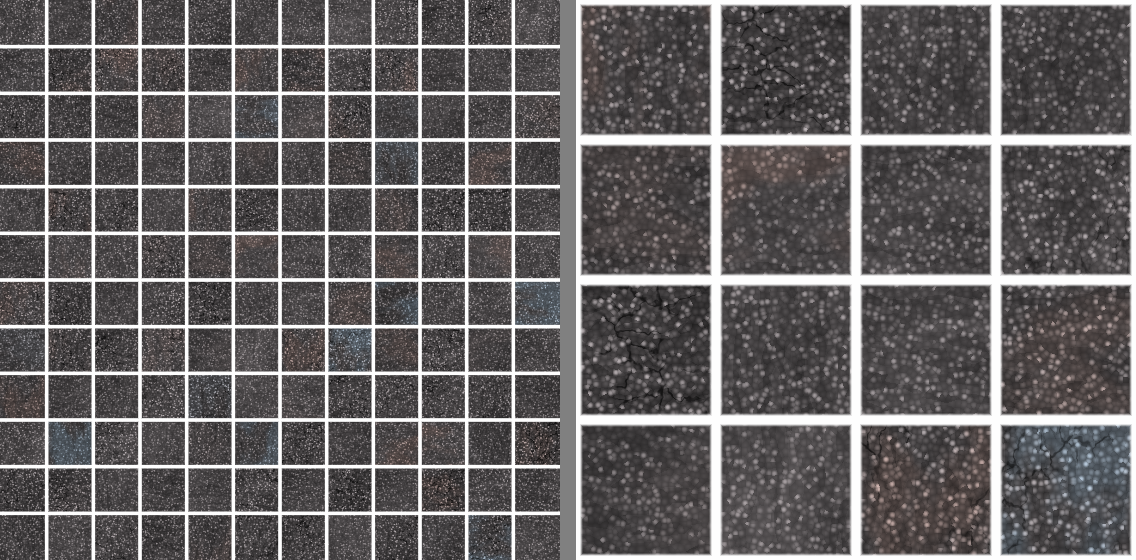
Left: the whole. Right: its middle third, enlarged.
Give the GLSL for this texture, as a three.js fragment shader.

```glsl
varying vec2 vUv;

const float TILES = 12.0;
const float GROUT_HALF = 0.039;
const float EDGE_SOFT = 0.014;

const vec3 GROUT_COLOR = vec3(0.995);
const vec3 NEUTRAL_TINT = vec3(1.03, 0.985, 1.0);
const vec3 RUST_TINT = vec3(1.13, 0.96, 0.92);
const vec3 STEEL_TINT = vec3(0.93, 1.02, 1.11);

vec2 hash2(vec2 p) {
  vec3 q = fract(p.xyx * vec3(0.1031, 0.1030, 0.0973));
  q += dot(q, q.yzx + 33.33);
  return fract((q.xx + q.yz) * q.zy);
}

// Nearest distance, second distance and a random value for the nearest cell
vec3 cellular(vec2 p) {
  vec2 cell = floor(p);
  vec3 result = vec3(8.0, 8.0, 0.0);
  for (int y = -1; y <= 1; y++) {
    for (int x = -1; x <= 1; x++) {
      vec2 id = cell + vec2(float(x), float(y));
      float d = distance(p, id + hash2(id));
      if (d < result.x) {
        result = vec3(d, result.x, hash2(id + 71.7).x);
      } else {
        result.y = min(result.y, d);
      }
    }
  }
  return result;
}

// Soft blotches, about -1 to 1
float layeredSines(vec2 p, float phase) {
  mat2 turn = mat2(0.8, 0.6, -0.6, 0.8);
  float sum = 0.0;
  float amplitude = 0.5;
  for (int i = 0; i < 5; i++) {
    sum += amplitude * sin(p.x + phase + 1.4 * sin(p.y + phase * 1.7));
    p = turn * p * 1.85 + 2.3;
    amplitude *= 0.62;
  }
  return sum;
}

float groutMask(vec2 grid) {
  vec2 joint = clamp(floor(grid + 0.5), 1.0, TILES - 1.0);
  vec2 d = abs(grid - joint);
  return 1.0 - smoothstep(GROUT_HALF - EDGE_SOFT, GROUT_HALF + EDGE_SOFT, min(d.x, d.y));
}

// Fine brushed marks along the x axis of p
float brushedStreaks(vec2 p, float phase) {
  vec2 bent = p + vec2(0.0, 0.02 * sin(p.x * 9.0 + phase));
  return cellular(bent * vec2(4.0, 19.0) + phase).z - 0.5;
}

float crackLines(vec2 p, float phase) {
  vec2 bent = p + 0.06 * vec2(layeredSines(p * 9.0, phase), layeredSines(p.yx * 9.0, phase + 4.0));
  vec3 cells = cellular(bent * vec2(3.5, 6.0) + phase);
  return 1.0 - smoothstep(0.02, 0.12, cells.y - cells.x);
}

// Mineral grain: dark pits with scattered bright specks
float grainTone(vec2 p) {
  vec3 cells = cellular(p * 23.0);
  float speck = (1.0 - smoothstep(0.1, 0.65, cells.x)) * pow(cells.z, 3.0);
  return 0.3 * speck - 0.07 * cells.x + 0.05 * (cells.z - 0.5);
}

vec3 tileColor(vec2 grid, vec2 id) {
  vec2 look = hash2(id + 3.1);
  vec2 wear = hash2(id + 47.9);
  float phase = look.x * 40.0;
  vec2 local = grid - id;
  vec2 along = wear.x < 0.55 ? local : local.yx;

  float blotch = layeredSines(along * vec2(2.5, 4.5), phase);
  float steel = smoothstep(0.86, 0.96, look.y) * smoothstep(-0.7, 0.5, blotch);
  float rust = smoothstep(0.35, 0.0, look.y) * smoothstep(-0.4, 0.8, blotch);
  float cracked = smoothstep(0.58, 0.8, wear.y)
    * smoothstep(-0.3, 0.5, layeredSines(local * 4.0, phase + 9.0));

  float tone = 0.288 + 0.055 * (look.x - 0.5);
  tone += 0.027 * blotch + 0.055 * brushedStreaks(along, phase);
  tone += grainTone(grid) * mix(0.85, 1.3, wear.y);
  tone += 0.055 * steel - 0.12 * cracked * crackLines(along, phase);

  vec3 tint = mix(NEUTRAL_TINT, RUST_TINT, 0.8 * rust);
  tint = mix(tint, STEEL_TINT, steel);
  return max(tone, 0.08) * tint;
}

void main() {
  vec2 grid = vUv * TILES;
  vec2 id = min(floor(grid), TILES - 1.0);
  vec3 color = mix(tileColor(grid, id), GROUT_COLOR, groutMask(grid));
  gl_FragColor = vec4(color, 1.0);
}
```
